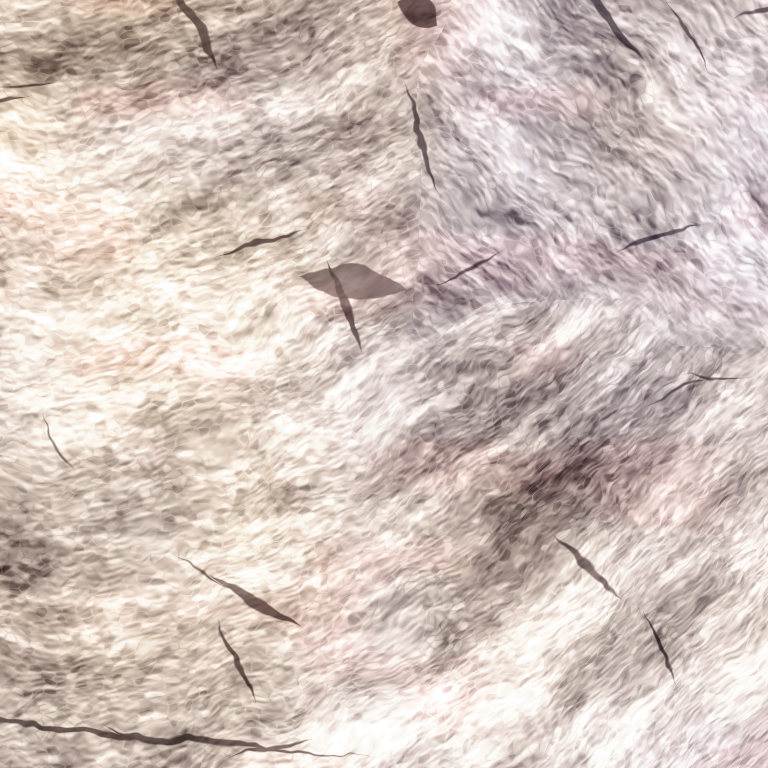
Write a WebGL 1 fragment shader that draws this texture.

```glsl
precision highp float;
// Sunlit weathered rock: curved strata of layered noise, cellular chips and
// relief shading give one tone, which a stone palette turns into colour.
// Broad soft regions steer light and dark; tapered cracks cut through.
uniform vec2 u_resolution;

#define STRATA_SCALE 3.5
#define STRATA_STRETCH 2.2
#define CHIP_SCALE vec2(62.0, 105.0)
#define LIGHT_STEP vec2(0.0015, 0.0045)
#define STRATA_GAIN 0.62
#define RELIEF_GAIN 0.55
#define CHIP_GAIN 0.75
#define REGION_GAIN 0.9
#define TONE_OFFSET 0.08
#define CRACK_GRID 6.0
#define SOFT_EDGE 0.0016

float hash(vec2 p) {
  return fract(sin(dot(p, vec2(127.1, 311.7))) * 43758.545);
}

vec2 hash2(vec2 p) {
  return vec2(hash(p), hash(p + 57.3));
}

vec2 rotate(vec2 p, float a) {
  float c = cos(a), s = sin(a);
  return vec2(c * p.x + s * p.y, c * p.y - s * p.x);
}

// Value noise from -1 to 1
float noise(vec2 p) {
  vec2 i = floor(p), f = fract(p);
  f = f * f * (3.0 - 2.0 * f);
  float low = mix(hash(i), hash(i + vec2(1, 0)), f.x);
  float high = mix(hash(i + vec2(0, 1)), hash(i + vec2(1, 1)), f.x);
  return 2.0 * mix(low, high, f.y) - 1.0;
}

// Layered noise drawn out along x, with a spread near one
float strata(vec2 p) {
  float sum = 0.0, gain = 1.55;
  p *= STRATA_SCALE * vec2(1.0, STRATA_STRETCH);
  for (int i = 0; i < 6; i++) {
    sum += gain * noise(p);
    p = p * 2.0 + vec2(17.3, 9.1);
    gain *= 0.8;
  }
  return sum;
}

// Cellular chips: a random tone per cell, fading to zero at the joints
float chips(vec2 p) {
  vec2 i = floor(p), f = fract(p);
  float first = 9.0, second = 9.0, tone = 0.0;
  for (int y = -1; y <= 1; y++) {
    for (int x = -1; x <= 1; x++) {
      vec2 cell = vec2(float(x), float(y));
      float d = length(cell + hash2(i + cell) - f);
      if (d < first) {
        second = first;
        first = d;
        tone = hash(i + cell + 23.7);
      } else {
        second = min(second, d);
      }
    }
  }
  return (2.0 * tone - 1.0) * smoothstep(0.0, 0.3, second - first);
}

// Beds sweep upward to the right; the upper right block dips instead
vec2 sweepingBed(vec2 p) {
  return vec2(p.x + 0.4 * p.y, p.y - 0.1 * p.x - 0.5 * p.x * p.x);
}

float dippingShare(vec2 p) {
  float edge = 0.07 * noise(p * 9.0);
  return smoothstep(0.5, 0.62, p.x + edge) * smoothstep(0.55, 0.67, p.y + edge);
}

float height(vec2 p, float dipping) {
  return mix(strata(sweepingBed(p)), strata(rotate(p, -0.75) + 5.0), dipping);
}

float region(vec2 p, vec2 centre, vec2 size) {
  vec2 d = (p - centre) / size;
  return exp(-dot(d, d));
}

// Lens-shaped gap with a ragged outline
float crack(vec2 p, vec2 centre, float angle, float reach, float width) {
  vec2 d = rotate(p - centre, angle);
  float wobble = 0.006 * noise(p * 28.0) + 0.002 * noise(p * 90.0);
  float halfWidth = width * (1.0 - d.x * d.x / (reach * reach));
  return 1.0 - smoothstep(-SOFT_EDGE, SOFT_EDGE, abs(d.y + wobble) - halfWidth);
}

float scatteredCracks(vec2 p) {
  float mask = 0.0;
  vec2 i = floor(p * CRACK_GRID);
  for (int y = -1; y <= 1; y++) {
    for (int x = -1; x <= 1; x++) {
      vec2 cell = i + vec2(float(x), float(y));
      vec2 centre = (cell + hash2(cell + 3.1)) / CRACK_GRID;
      float r = hash(cell + 8.6);
      float angle = mix(-1.3, 0.7, hash(cell + 41.0));
      float gap = crack(p, centre, angle, 0.02 + 0.05 * r, 0.0015 + 0.006 * r * r * r);
      mask = max(mask, gap * step(0.45, hash(cell + 71.0)));
    }
  }
  return mask;
}

// Stone colours, from deep shadow to bleached white
vec3 stone(float t) {
  vec3 c = mix(vec3(0.20, 0.16, 0.16), vec3(0.42, 0.36, 0.35), smoothstep(-3.6, -2.3, t));
  c = mix(c, vec3(0.60, 0.53, 0.51), clamp((t + 2.3) / 0.8, 0.0, 1.0));
  c = mix(c, vec3(0.71, 0.65, 0.62), clamp((t + 1.5) / 0.7, 0.0, 1.0));
  c = mix(c, vec3(0.81, 0.75, 0.71), clamp((t + 0.8) / 0.6, 0.0, 1.0));
  c = mix(c, vec3(0.91, 0.85, 0.82), clamp((t + 0.2) / 0.65, 0.0, 1.0));
  c = mix(c, vec3(0.98, 0.96, 0.93), clamp((t - 0.45) / 0.8, 0.0, 1.0));
  return mix(c, vec3(1.0), clamp((t - 1.25) / 1.0, 0.0, 1.0));
}

void main() {
  vec2 p = gl_FragCoord.xy / u_resolution;
  vec2 q = p + 0.010 * vec2(noise(p * 13.0), noise(p * 13.0 + 31.0));
  q += 0.003 * vec2(noise(p * 55.0), noise(p * 55.0 + 47.0));

  // Broad light and dark regions
  float heart = region(q, vec2(0.63, 0.45), vec2(0.29, 0.15));
  float bleached = region(q, vec2(0.17, 0.64), vec2(0.26, 0.12))
                 + region(q, vec2(0.60, 0.07), vec2(0.25, 0.10));
  float shaded = region(q, vec2(0.80, 0.85), vec2(0.25, 0.20)) * 0.6
               + region(q, vec2(0.25, 0.97), vec2(0.25, 0.06))
               + region(q, vec2(0.12, 0.30), vec2(0.15, 0.07)) * 0.6;

  // Strata, relief, chips and pale streaks
  float dipping = dippingShare(p);
  float h = height(q, dipping);
  float relief = h - height(q + LIGHT_STEP, dipping);
  vec2 bed = mix(sweepingBed(q), rotate(q, -0.75), step(0.5, dipping));
  float streak = smoothstep(0.2, 0.7, noise(sweepingBed(q) * vec2(9.0, 48.0)));
  float tone = TONE_OFFSET + STRATA_GAIN * h + RELIEF_GAIN * relief;
  tone += CHIP_GAIN * chips(bed * CHIP_SCALE);
  tone += REGION_GAIN * (bleached - 1.2 * heart - 0.8 * shaded) + 1.1 * streak * heart;

  // Cracks, and one sheltered hollow
  float gaps = scatteredCracks(p);
  gaps = max(gaps, crack(p, vec2(0.17, 0.043), -0.095, 0.30, 0.0045));
  gaps = max(gaps, crack(p, vec2(0.55, 0.82), -1.25, 0.07, 0.004));
  gaps = max(gaps, crack(p, vec2(0.545, 0.985), -0.5, 0.03, 0.016));
  float hollow = crack(p, vec2(0.46, 0.63), -0.1, 0.07, 0.022);
  tone = mix(tone, -1.8 + 0.25 * h, hollow);
  tone = mix(tone, min(tone, -2.7 + 0.4 * h), gaps * 0.9);

  // Mineral tints: tan to the left, grey-blue above right, rusty patches
  float warm = 0.7 - 1.2 * p.x + 0.5 * noise(p * 6.0) - 0.5 * dipping - 0.3 * heart;
  float rust = smoothstep(0.2, 0.8, noise(q * vec2(7.0, 15.0) + 12.0));
  vec3 tint = vec3(0.015, 0.0, -0.045) * warm + vec3(0.02, -0.015, -0.015) * rust;
  gl_FragColor = vec4(stone(tone) + tint * (1.0 - smoothstep(0.6, 2.0, tone)), 1.0);
}
```
